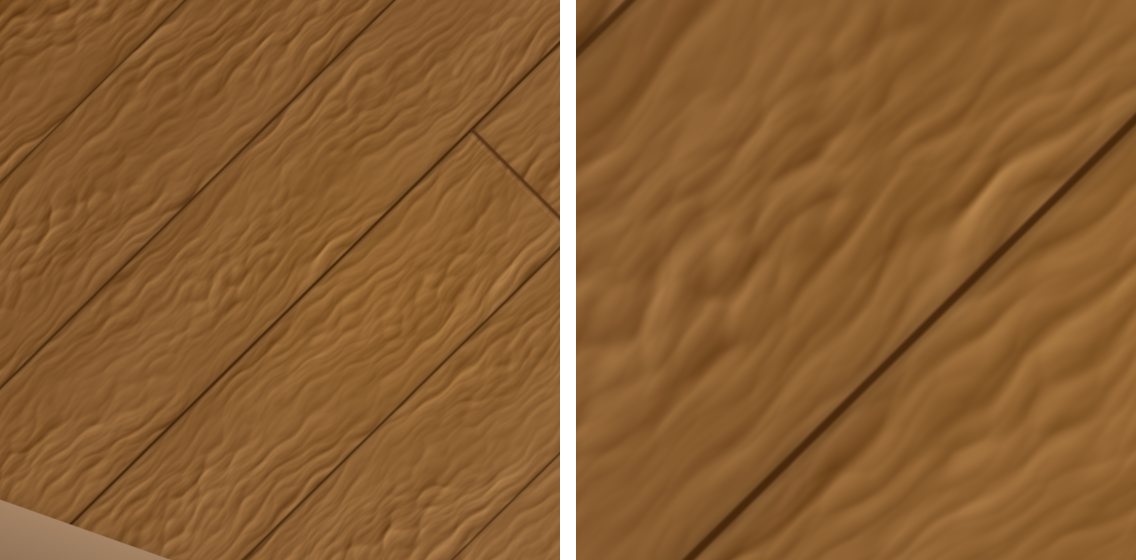
Left: the whole. Right: its middle third, enlarged.
Write a WebGL 1 fragment shader that draws this texture.

```glsl
precision highp float;
uniform vec2 u_resolution;

#define PLANK_WIDTH 0.2595
#define PLANK_LENGTH 2.687
#define FIRST_SEAM 0.231
#define JOINT_START 0.432
#define JOINT_STAGGER 1.202
#define SEAM_HALF_WIDTH 0.0021
#define RELIEF_DEPTH 0.25
#define WOOD_DARK vec3(0.485, 0.316, 0.148)
#define WOOD_LIGHT vec3(0.585, 0.407, 0.231)
#define GROOVE_COLOR vec3(0.27, 0.14, 0.035)
#define WALL_COLOR vec3(0.64, 0.51, 0.39)

vec2 hash2(vec2 p) {
  vec2 q = vec2(dot(p, vec2(127.1, 311.7)), dot(p, vec2(269.5, 183.3)));
  return fract(sin(q) * 43758.5);
}

// Rounded cellular height, with soft creases between cells
float cells(vec2 p) {
  vec2 cell = floor(p);
  vec2 local = p - cell;
  float sum = 0.0;
  for (int j = -1; j <= 1; j++) {
    for (int i = -1; i <= 1; i++) {
      vec2 offset = vec2(float(i), float(j));
      vec2 d = offset + hash2(cell + offset) - local;
      sum += exp(-9.0 * dot(d, d));
    }
  }
  return -log(sum) / 9.0;
}

// Slope of stretched cells, lit across the grain
float emboss(vec2 p, vec2 density) {
  vec2 q = p * density;
  return cells(q) - cells(q + vec2(0.0, 0.38));
}

// Layered sines bend the grain
vec2 bendGrain(vec2 p, float seed) {
  float bend = 0.011 * sin(9.0 * p.x + 8.0 * p.y + seed);
  bend += 0.005 * sin(23.0 * p.x - 31.0 * p.y + 2.3 * seed);
  bend += 0.0022 * sin(71.0 * p.x + 63.0 * p.y + 3.7 * seed);
  return p + vec2(0.0, bend);
}

float lineMask(float d, float halfWidth, float soft) {
  return 1.0 - smoothstep(halfWidth - soft, halfWidth + soft, abs(d));
}

void main() {
  vec2 uv = gl_FragCoord.xy / u_resolution;
  float pixel = 1.0 / min(u_resolution.x, u_resolution.y);
  float soft = max(pixel, 0.0014);

  // Plank axes: x along the grain, y across it
  vec2 p = 0.7071 * vec2(uv.x + uv.y - 1.0, 0.985 * uv.x + 1.0 - uv.y);
  float rowPos = (p.y - FIRST_SEAM) / PLANK_WIDTH;
  float row = floor(rowPos);
  float seam = floor(rowPos + 0.5);
  float seamGap = (rowPos - seam) * PLANK_WIDTH;

  float jointPos = (p.x - JOINT_START - JOINT_STAGGER * (row - 2.0)) / PLANK_LENGTH;
  float piece = floor(jointPos);
  float jointGap = (jointPos - floor(jointPos + 0.5)) * PLANK_LENGTH;
  vec2 plankHash = hash2(vec2(row, piece) + 11.0);
  float seed = 6.2832 * plankHash.x;

  // Long ridges near the edges, short ripples in the middle
  vec2 grain = bendGrain(p + 3.0 * plankHash, seed);
  float patches = 0.5 + 0.5 * sin(8.0 * p.x + seed + 2.0 * sin(17.0 * p.y + seed));
  float ripple = smoothstep(0.02, 0.1, abs(seamGap)) * (0.25 + 0.75 * patches);
  float relief = mix(emboss(grain, vec2(9.0, 66.0)), emboss(grain, vec2(27.0, 54.0)), ripple);
  relief += 0.3 * emboss(grain + 5.0, vec2(40.0, 115.0));
  relief *= 0.75 + 0.25 * sin(13.0 * p.x - 19.0 * p.y + seed);

  // Room light and slow tint drift
  float light = 0.48 + 0.42 * (uv.x - uv.y) + 0.12 * (plankHash.y - 0.5);
  light += 0.13 * sin(6.0 * grain.x + 31.0 * grain.y + seed);
  light += 0.09 * sin(11.0 * grain.x - 73.0 * grain.y);
  vec3 color = mix(WOOD_DARK, WOOD_LIGHT, clamp(light, -0.2, 1.2));
  float glow = exp(-14.0 * dot(uv - vec2(0.7, 0.48), uv - vec2(0.7, 0.48)));
  color += glow * vec3(0.02, 0.012, -0.015);
  color += RELIEF_DEPTH * relief * vec3(1.0, 0.9, 0.72);

  // Long seams, deepest in the middle of the floor
  float depth = max(0.45, 1.0 - 0.17 * abs(seam - 2.0));
  float groove = lineMask(seamGap, SEAM_HALF_WIDTH * (0.6 + 0.5 * depth), soft);
  color *= 1.0 - 0.2 * depth * exp(-abs(seamGap) / 0.007);
  color = mix(color, GROOVE_COLOR, 0.9 * depth * groove);
  color += 0.025 * depth * lineMask(seamGap - 0.008, 0.002, 0.002);

  // End joints
  color *= 1.0 - 0.15 * exp(-abs(jointGap) / 0.006);
  color = mix(color, GROOVE_COLOR + vec3(0.07, 0.05, 0.04), 0.8 * lineMask(jointGap, 0.003, soft));
  color += 0.03 * lineMask(jointGap + 0.009, 0.002, 0.002);

  // Wall corner and its contact shadow
  float wallEdge = (0.108 - 0.353 * uv.x - uv.y) / 1.06;
  color *= 1.0 - 0.08 * exp(-max(-wallEdge, 0.0) / 0.012);
  vec3 wall = WALL_COLOR * (1.02 - 1.3 * max(wallEdge, 0.0));
  color = mix(color, wall, smoothstep(-soft, soft, wallEdge));

  gl_FragColor = vec4(clamp(color, 0.0, 1.0), 1.0);
}
```
